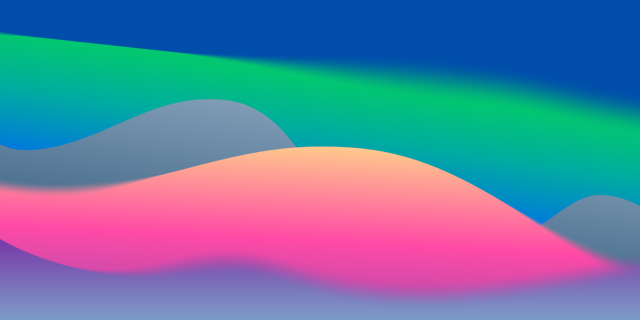
Write a Shadertoy shader that draws this background.

```glsl
// Layered waves: a green sheet, grey hills, a pink dune and a violet mist on blue.
// Each layer is a height curve with its own tilted colour gradient, and an edge
// softness that varies along x so that crisp crests melt into blur.

const float PI = 3.14159265;

const vec3 SKY_BLUE    = vec3(0.00, 0.306, 0.667);
const vec3 LEAF_GREEN  = vec3(0.01, 0.78, 0.44);
const vec3 TEAL        = vec3(0.00, 0.67, 0.63);
const vec3 WATER_BLUE  = vec3(0.00, 0.47, 0.87);
const vec3 HILL_LIGHT  = vec3(0.50, 0.61, 0.71);
const vec3 HILL_DARK   = vec3(0.32, 0.46, 0.58);
const vec3 PEACH       = vec3(1.00, 0.78, 0.55);
const vec3 HOT_PINK    = vec3(1.00, 0.29, 0.65);
const vec3 MAGENTA     = vec3(0.78, 0.29, 0.67);
const vec3 VIOLET      = vec3(0.47, 0.23, 0.66);
const vec3 MIST        = vec3(0.49, 0.61, 0.78);

const float COOL_TILT = 0.145;   // gradient slope of green sheet and hills
const float WARM_TILT = 0.05;    // gradient slope of the dune
const float SHEET_BLUR = 0.07;
const float DUNE_BLUR_LEFT = 0.024;
const float DUNE_BLUR_RIGHT = 0.035;
const float MIST_BLUR = 0.045;

// Height curves: x spans 0..2, heights span 0..1
float sheetHeight(float x) {
    return 0.896 - 0.108 * x - 0.04 * smoothstep(1.5, 2.05, x);
}

float hillHeight(float x) {
    float start = max(0.078 - x, 0.0);
    float wave = 0.6105 + 0.0795 * cos(PI * min(x - 0.65, 0.0) / 0.572);
    float leftHill = wave + 1.8 * start * start - 3.75 * pow(max(x - 0.65, 0.0), 2.5);
    float d = x - 1.875;
    float spread = d < 0.0 ? 0.0425 : 0.07;
    float rightHill = 0.221 + 0.17 * exp(-d * d / spread);
    return max(leftHill, rightHill);
}

float duneHeight(float x) {
    float d = x - 1.0;
    float rise = 0.474 + 0.068 * cos(PI * d / 0.83);
    float fall = 0.342 + 0.2 * cos(PI * pow(max(d, 0.0), 1.2) / 1.12);
    return d < 0.0 ? rise : fall;
}

float mistHeight(float x) {
    float d = x - 0.74;
    float bump = 0.09 * exp(-d * d / 0.0805);
    float slide = 0.179 * exp(-x / 0.32);
    return 0.074 + bump + slide + 0.18 * pow(max(x - 1.3, 0.0), 1.6);
}

// Coverage below a curve, never sharper than one pixel
float below(float height, float y, float blur) {
    float w = max(blur, 0.8 / iResolution.y);
    return smoothstep(-w, w, height - y);
}

float ramp(float a, float b, float t) {
    return clamp((t - a) / (b - a), 0.0, 1.0);
}

void mainImage(out vec4 fragColor, in vec2 fragCoord) {
    vec2 p = fragCoord / iResolution.xy * vec2(2.0, 1.0);
    float depth = 1.0 - p.y;
    float coolT = depth - COOL_TILT * p.x;
    float warmT = depth - WARM_TILT * p.x;

    // Layer gradients
    vec3 sheet = mix(LEAF_GREEN, TEAL, ramp(0.104, 0.273, coolT));
    sheet = mix(sheet, WATER_BLUE, ramp(0.273, 0.469, coolT));
    vec3 hill = mix(HILL_LIGHT, HILL_DARK, ramp(0.215, 0.547, coolT));
    vec3 dune = mix(PEACH, HOT_PINK, ramp(0.411, 0.703, warmT));
    dune = mix(dune, MAGENTA, ramp(0.703, 0.872, warmT));
    vec3 mist = mix(VIOLET, MIST, ramp(0.755, 1.0, depth));

    // Edge softness along x
    float sheetBlur = SHEET_BLUR * smoothstep(0.45, 1.4, p.x)
                    + 0.008 * (1.0 - smoothstep(0.0, 0.1, p.x));
    float duneBlur = DUNE_BLUR_LEFT * (1.0 - smoothstep(0.2, 0.58, p.x))
                   + DUNE_BLUR_RIGHT * smoothstep(1.5, 2.0, p.x);
    float mistBlur = MIST_BLUR * smoothstep(0.15, 0.7, p.x);

    // Composite from back to front
    vec3 color = SKY_BLUE;
    color = mix(color, sheet, below(sheetHeight(p.x), p.y, sheetBlur));
    color = mix(color, hill, below(hillHeight(p.x), p.y, 0.0));
    color = mix(color, dune, below(duneHeight(p.x), p.y, duneBlur));
    color = mix(color, mist, below(mistHeight(p.x), p.y, mistBlur));
    fragColor = vec4(color, 1.0);
}
```
